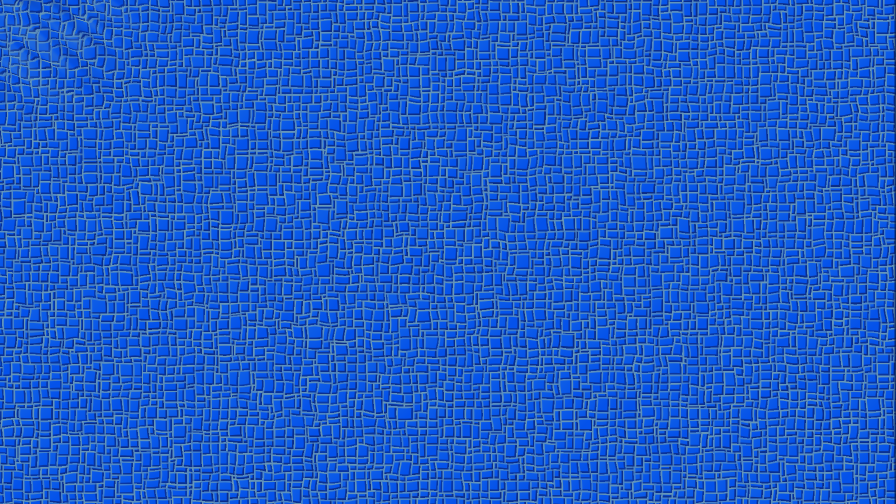
Write a WebGL 2 fragment shader that draws this texture.

```glsl
#version 300 es
precision highp float;
// Small embossed blue tiles: an irregular, gap-free tiling of rectangles.
// Lattice cells alternately hold a horizontal or a vertical wall; each tile lies
// between four walls, lit on its upper left rim and shaded on its lower right.

#define ROWS 56.0          // lattice cells per canvas height
#define JITTER 0.76        // spread of the wall positions
#define RIM 0.17           // rim width in cells
#define WOBBLE 0.16        // waviness of the walls in cells
#define CREASE 0.55        // strength of the folds in the upper left
#define FACE_DEEP vec3(0.015, 0.32, 0.92)
#define FACE_PALE vec3(0.07, 0.385, 0.90)
#define LIGHT vec3(0.40, 0.59, 0.72)
#define SHADE vec3(0.04, 0.17, 0.53)

uniform vec2 u_resolution;
out vec4 fragColor;

float hash(vec2 p) {
    return fract(sin(dot(p, vec2(127.1, 311.7))) * 43758.55);
}

float noise(vec2 p) {
    vec2 i = floor(p), f = fract(p);
    f = f * f * (3.0 - 2.0 * f);
    return mix(mix(hash(i), hash(i + vec2(1, 0)), f.x),
               mix(hash(i + vec2(0, 1)), hash(i + vec2(1, 1)), f.x), f.y);
}

// Wall offset inside a lattice cell
float wall(vec2 cell) {
    return 0.5 + JITTER * (hash(cell) - 0.5);
}

bool isEven(vec2 cell) {
    return mod(cell.x + cell.y, 2.0) < 0.5;
}

// Lattice corner that owns the tile around p
vec2 tileCorner(vec2 p) {
    vec2 c = floor(p), f = p - c, side;
    if (isEven(c)) {
        side.y = step(wall(c), f.y);
        side.x = step(wall(c + vec2(0.0, 2.0 * side.y - 1.0)), f.x);
    } else {
        side.x = step(wall(c), f.x);
        side.y = step(wall(c + vec2(2.0 * side.x - 1.0, 0.0)), f.y);
    }
    return c + side;
}

// Tile bounds as left, bottom, right, top
vec4 tileBounds(vec2 k) {
    float sw = wall(k - 1.0), se = wall(k - vec2(0, 1));
    float nw = wall(k - vec2(1, 0)), ne = wall(k);
    vec4 offsets = isEven(k) ? vec4(nw, sw, se, ne) : vec4(sw, se, ne, nw);
    return vec4(k - 1.0, k) + offsets;
}

// Smoothed coverage of a rim at distance d from its wall
float rim(float d, float width, float soft) {
    return clamp((width - d) / soft + 0.5, 0.0, 1.0);
}

vec3 tiles(vec2 p, float soft) {
    vec2 k = tileCorner(p);
    vec4 b = tileBounds(k);
    float tone = hash(k + 37.3);

    // Face: a tint per tile, paler towards the lit corner
    vec2 q = (p - b.xy) / max(b.zw - b.xy, 0.05);
    vec3 col = mix(FACE_DEEP, FACE_PALE, clamp(0.6 * tone + 0.4 * (q.y - q.x), 0.0, 1.0));

    // Rims: shaded right and bottom, lit left and top
    float shadeRight = rim(b.z - p.x, RIM, soft);
    float shadeBottom = rim(p.y - b.y, RIM, soft);
    float lightLeft = rim(p.x - b.x, RIM, soft);
    float lightTop = rim(b.w - p.y, RIM, soft);
    float shadeGain = 0.65 + 0.35 * hash(k + 11.9);
    float lightGain = 0.55 + 0.45 * hash(k + 71.3);
    col = mix(col, SHADE, max(shadeRight, shadeBottom) * shadeGain);
    return mix(col, LIGHT, max(lightLeft, lightTop) * lightGain);
}

void main() {
    vec2 uv = gl_FragCoord.xy / u_resolution.y;
    float aspect = u_resolution.x / u_resolution.y;
    float pixel = 1.0 / u_resolution.y;

    // Slanting folds fade out away from the upper left corner
    float foldArea = 1.0 - smoothstep(0.05, 0.42, length((uv - vec2(0, 1)) * vec2(1.0, 1.3)));
    vec2 along = vec2(dot(uv, vec2(0.8, -0.6)), dot(uv, vec2(0.6, 0.8)));
    float fold = (noise(along * vec2(14.0, 85.0)) - 0.5) * foldArea * CREASE;

    // Average four samples per pixel
    vec3 col = vec3(0);
    for (int i = 0; i < 4; i++) {
        vec2 shift = (vec2(i % 2, i / 2) - 0.5) * 0.5 * pixel;
        vec2 p = (uv + shift) * ROWS;
        vec2 wave = vec2(noise(p * 0.6), noise(p * 0.6 + 53.0)) - 0.5;
        col += 0.25 * tiles(p + wave * 2.0 * WOBBLE + fold * vec2(0.6, 1.4), 0.5 * pixel * ROWS);
    }

    // Fold relief and the dark right border
    col = mix(col, fold > 0.0 ? LIGHT : SHADE, min(abs(fold) * 1.4, 0.5));
    col = mix(col, SHADE * 0.5, 0.7 * rim(aspect - uv.x, 0.003, pixel));
    fragColor = vec4(col, 1.0);
}
```
